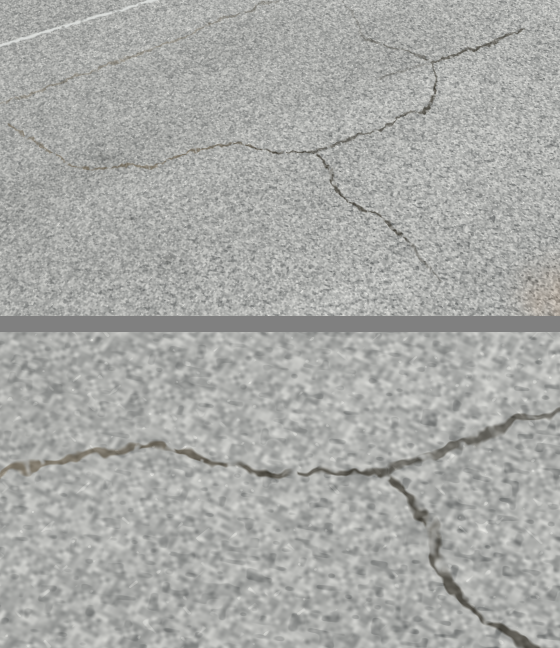
Top: the whole. Bottom: its middle third, enlarged.
This texture is drawn by a Shadertoy shader. Its source:

```glsl
// Weathered grey asphalt seen at a slant: fine speckled grain over soft streaks,
// with thin branching cracks, a worn white line and a faint rusty corner.
// Grain is layered, rotated value noise; cracks are bent segments roughened by noise.

const float PI = 3.14159265;
const vec3  ASPHALT      = vec3(0.664, 0.669, 0.659);
const vec3  CRACK_DARK   = vec3(0.31, 0.30, 0.27);
const vec3  CRACK_DUSTY  = vec3(0.46, 0.42, 0.35);
const vec3  PAINT        = vec3(0.88, 0.89, 0.88);
const vec3  RUST         = vec3(0.66, 0.59, 0.52);
const vec2  FINE_FREQ    = vec2(185.0, 205.0);
const vec2  COARSE_FREQ  = vec2(98.0, 125.0);
const float FINE_AMP     = 0.205;
const float COARSE_AMP   = 0.12;
const float PIT_DEPTH    = 0.115;
const float STREAK_AMP   = 0.055;
const float CRACK_WIDTH  = 0.0034;
const int   STAIN_COUNT  = 7;

float hash(vec2 cell) {
    uvec2 u = uvec2(ivec2(cell) + 4096);
    uint h = u.x * 1597334677u ^ u.y * 3812015801u;
    h = (h ^ (h >> 15)) * 2246822519u;
    h = (h ^ (h >> 13)) * 3266489917u;
    return float((h ^ (h >> 16)) & 65535u) / 65535.0;
}

float noise(vec2 p) {
    vec2 i = floor(p), f = fract(p);
    f = f * f * (3.0 - 2.0 * f);
    return mix(mix(hash(i), hash(i + vec2(1, 0)), f.x),
               mix(hash(i + vec2(0, 1)), hash(i + vec2(1, 1)), f.x), f.y);
}

vec2 noise2(vec2 p) {
    return vec2(noise(p), noise(p + vec2(57.0, 131.0))) - 0.5;
}

vec2 rotate(vec2 p, float angle) {
    float c = cos(angle), s = sin(angle);
    return vec2(c * p.x - s * p.y, s * p.x + c * p.y);
}

// Coverage of a segment from a to b, bowed to its left by bend.
float stroke(vec2 p, vec2 a, vec2 b, float bend, float width) {
    vec2 ab = b - a;
    float t = clamp(dot(p - a, ab) / dot(ab, ab), 0.0, 1.0);
    vec2 nearest = a + ab * t + normalize(vec2(-ab.y, ab.x)) * bend * sin(PI * t);
    float soft = 0.7 / iResolution.y + 0.0012;
    return 1.0 - smoothstep(width - soft, width + soft, length(p - nearest));
}

// All cracks; faint ones are scaled down.
float cracks(vec2 p) {
    vec2 leftBend = vec2(0.231, 0.472), trough = vec2(0.509, 0.477);
    vec2 crest = vec2(0.736, 0.551), fork = vec2(1.0, 0.519);
    vec2 elbow = vec2(1.331, 0.648), shoulder = vec2(1.382, 0.727);
    vec2 upperFork = vec2(1.359, 0.796), upperKink = vec2(1.157, 0.88);
    vec2 lowerA = vec2(1.083, 0.387), lowerB = vec2(1.192, 0.324);
    vec2 lowerC = vec2(1.285, 0.236);

    float w = CRACK_WIDTH * (0.5 + noise(p * 55.0));
    float c = 0.75 * stroke(p, vec2(0.035, 0.602), leftBend, 0.0, w);
    c = max(c, 0.85 * stroke(p, leftBend, trough, -0.004, w));
    c = max(c, 0.85 * stroke(p, trough, crest, 0.012, w));
    c = max(c, stroke(p, crest, fork, -0.006, w));
    c = max(c, 0.8 * stroke(p, fork, elbow, 0.0, w));
    c = max(c, stroke(p, elbow, shoulder, -0.008, w));
    c = max(c, 0.7 * stroke(p, shoulder, upperFork, -0.006, w));
    c = max(c, 0.9 * stroke(p, upperFork, vec2(1.655, 0.912), -0.01, w));
    c = max(c, 0.6 * stroke(p, upperKink, upperFork, 0.006, w));
    c = max(c, 0.35 * stroke(p, vec2(1.088, 1.0), upperKink, 0.0, w));
    c = max(c, 0.35 * stroke(p, vec2(1.19, 0.745), upperFork, 0.0, w));
    c = max(c, stroke(p, fork, lowerA, 0.006, w * 1.2));
    c = max(c, stroke(p, lowerA, lowerB, -0.008, w * 1.2));
    c = max(c, stroke(p, lowerB, lowerC, 0.008, w * 1.2));
    c = max(c, 0.5 * stroke(p, lowerC, vec2(1.4, 0.11), 0.0, w));
    c = max(c, 0.5 * stroke(p, vec2(-0.02, 0.657), vec2(0.89, 1.005), 0.0, w));
    return c * smoothstep(0.1, 0.55, noise(p * 95.0 + 9.0) + 0.1);
}

void mainImage(out vec4 fragColor, in vec2 fragCoord) {
    vec2 p = fragCoord / iResolution.y;
    vec2 ground = vec2(p.x - 0.9, p.y) * (1.12 - 0.22 * (1.0 - p.y));
    float nearSide = smoothstep(0.2, 1.5, p.x * 0.75 + 0.7 - p.y);

    // Broad tone and slanted streaks
    vec2 along = rotate(p, -0.35);
    float tone = STREAK_AMP * (noise(along * vec2(2.0, 9.0) + 3.0) - 0.5);
    tone += mix(-0.014, 0.036, nearSide) + 0.016 * smoothstep(0.6, 1.0, p.y);

    // Grain, dark pits and pale chips
    float grain = FINE_AMP * (noise(rotate(ground, 0.5) * FINE_FREQ) - 0.5);
    grain += COARSE_AMP * (noise(rotate(ground, -0.3) * COARSE_FREQ + 40.0) - 0.5);
    grain *= mix(0.94, 1.06, nearSide);
    float pits = smoothstep(0.66, 0.88, noise(rotate(ground, 0.15) * vec2(95.0, 140.0) + 17.0));
    float chips = smoothstep(0.88, 0.98, noise(rotate(ground, 0.8) * 125.0 + 71.0));
    grain += 0.09 * chips - PIT_DEPTH * pits * mix(0.45, 1.1, nearSide);
    vec3 color = ASPHALT + tone + grain + vec3(0.02, 0.0, -0.03) * grain;

    // Small scattered stains
    for (int i = 0; i < STAIN_COUNT; i++) {
        float id = float(i);
        vec2 center = vec2(hash(vec2(id, 5.0)) * 1.78, hash(vec2(id, 8.0)));
        vec2 d = (p - center) * vec2(45.0, 85.0) + 2.0 * noise2(p * 60.0);
        color -= 0.08 * exp(-dot(d, d));
    }

    // Rusty patch in the lower right corner
    float rust = 1.0 - smoothstep(0.0, 0.2, length(p - vec2(1.77, 0.05)));
    color = mix(color, RUST + grain, 0.6 * rust * (0.4 + 0.6 * noise(p * 30.0)));

    // Worn painted line, more solid at its left end
    vec2 rough = p + 0.006 * noise2(p * 75.0);
    float paint = stroke(rough, vec2(-0.02, 0.85), vec2(0.50, 1.004), 0.0, 0.0042);
    float wear = smoothstep(0.05, 0.4, noise(p * 70.0) + 0.3 * (1.0 - smoothstep(0.05, 0.2, p.x)));
    color = mix(color, PAINT, 0.9 * paint * wear);

    // Cracks, dusty on the left and dark on the right
    vec2 jagged = p + 0.02 * noise2(p * 17.0) + 0.009 * noise2(p * 58.0) + 0.005 * noise2(p * 140.0);
    vec3 crackColor = mix(CRACK_DUSTY, CRACK_DARK, smoothstep(0.55, 0.95, p.x));
    color = mix(color, crackColor + 0.5 * grain, 0.88 * cracks(jagged));

    fragColor = vec4(clamp(color, 0.0, 1.0), 1.0);
}
```
